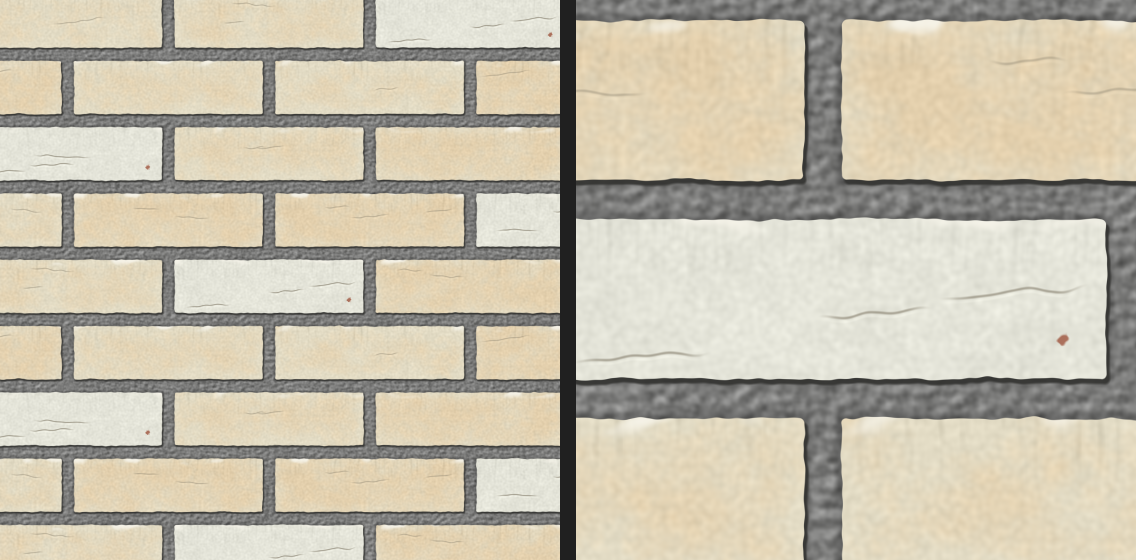
Left: the whole. Right: its middle third, enlarged.
This texture is drawn by a WebGL 2 fragment shader. Its source:

```glsl
#version 300 es
precision highp float;
uniform vec2 u_resolution;
out vec4 fragColor;

// Layout, in canvas units
const vec2 PITCH = vec2(0.3594, 0.1184);
const vec2 BRICK_HALF = vec2(0.1686, 0.0474);
const vec2 WALL_SHIFT = vec2(0.0586, -0.0742);
const float ROUNDING = 0.003;
const float RAGGED = 0.0022;
const vec2 SHADOW_OFFSET = vec2(0.0016, -0.0026);
// Surface detail
const int CRACKS = 3;
const float CRACK_WIDTH = 0.0011;
const float BRICK_GRAIN = 0.055;
const float MORTAR_GRAIN = 0.17;
const vec2 SPECK_POS = vec2(0.143, -0.024);
// Colours
const vec3 TAN = vec3(0.89, 0.812, 0.675);
const vec3 CREAM = vec3(0.89, 0.862, 0.772);
const vec3 WHITE = vec3(0.895, 0.895, 0.85);
const vec3 CHIP = vec3(0.97, 0.96, 0.92);
const vec3 FISSURE = vec3(0.5, 0.47, 0.4);
const vec3 MORTAR = vec3(0.485, 0.485, 0.48);
const vec3 SHADOW = vec3(0.2, 0.2, 0.19);
const vec3 RUST = vec3(0.62, 0.33, 0.24);
// Warmth of each brick, one course per line; -1 marks a white brick
const mat4 WARMTH = mat4(
    0.35, 0.75, 0.8, -1.0,
    -1.0, 0.45, 0.7, 0.5,
    0.8, 0.4, 0.3, 0.85,
    0.35, -1.0, 0.75, 0.25);

vec2 hash2(vec2 p) {
    vec3 a = fract(p.xyx * vec3(0.1031, 0.1030, 0.0973));
    a += dot(a, a.yzx + 33.33);
    return fract((a.xx + a.yz) * a.zy);
}
float slope(vec2 cell, vec2 offset, vec2 f) {
    return dot(hash2(cell + offset) * 2.0 - 1.0, f - offset);
}
float gradientNoise(vec2 p) {
    vec2 i = floor(p), f = p - i;
    vec2 u = f * f * f * (f * (f * 6.0 - 15.0) + 10.0);
    float low = mix(slope(i, vec2(0, 0), f), slope(i, vec2(1, 0), f), u.x);
    float high = mix(slope(i, vec2(0, 1), f), slope(i, vec2(1, 1), f), u.x);
    return mix(low, high, u.y);
}
float fbm(vec2 p) {
    return gradientNoise(p) + 0.5 * gradientNoise(p * 2.1 + 17.0)
         + 0.25 * gradientNoise(p * 4.3 + 41.0);
}
float brickDistance(vec2 q, vec2 seed) {
    vec2 d = abs(q) - BRICK_HALF + ROUNDING;
    float box = length(max(d, 0.0)) + min(max(d.x, d.y), 0.0) - ROUNDING;
    return box + RAGGED * (gradientNoise(q * 38.0 + seed) + 0.7 * gradientNoise(q * 110.0 + seed));
}
// x: dark fissure, y: lit lip just below it
vec2 cracks(vec2 q, vec2 seed, float whiteness, float px) {
    vec2 sum = vec2(0.0);
    float w = CRACK_WIDTH + 0.5 * px;
    for (int i = 0; i < CRACKS; i++) {
        vec2 h = hash2(seed + float(i) * 7.3), k = hash2(seed + float(i) * 3.7 + 50.0);
        vec2 d = q - (h - 0.5) * vec2(0.25, 0.07);
        float reach = mix(0.015, 0.055, k.x);
        float bend = 0.22 * (k.y - 0.4) * d.x + 0.006 * gradientNoise(vec2(d.x * 45.0, k.x * 90.0));
        float strength = (1.0 - smoothstep(reach * 0.5, reach, abs(d.x)))
                       * mix(0.45 * step(0.45, h.y), 0.75, whiteness);
        vec2 off = abs(d.y - bend + vec2(0.0, 1.6 * w));
        sum += strength * (1.0 - smoothstep(0.0, w, off));
    }
    return min(sum, 1.0);
}
vec3 mortarColor(vec2 p) {
    // Relief lit from the upper left
    vec2 g = p * vec2(120.0, 160.0);
    float relief = gradientNoise(g) - gradientNoise(g + vec2(-0.4, 0.5));
    float grain = gradientNoise(p * 250.0 + 9.0);
    return MORTAR + MORTAR_GRAIN * (relief + 0.6 * grain) + 0.05 * gradientNoise(p * 22.0);
}
vec3 brickColor(vec2 q, vec2 seed, float warmth, float dist, float px) {
    float whiteness = step(warmth, -0.5);
    float mottle = fbm(q * vec2(16.0, 22.0) + seed), blotch = fbm(q * 65.0 + seed);
    float paleRim = smoothstep(-0.022, 0.0, dist);
    float tone = clamp(warmth + 0.7 * mottle + 0.45 * blotch - 0.35 * paleRim, 0.0, 1.0);
    vec3 col = mix(mix(CREAM, TAN, tone), WHITE + 0.025 * mottle, whiteness);
    // Fine grain and vertical drag marks hanging from the top edge
    col += BRICK_GRAIN * (gradientNoise(q * 210.0 + seed) + 0.6 * blotch);
    float streak = gradientNoise(q * vec2(190.0, 28.0) + seed);
    col -= 0.09 * max(streak, 0.0) * smoothstep(-0.01, 0.045, q.y);
    // Bright chips along the upper edge
    float chip = smoothstep(0.05, 0.35, gradientNoise(q * vec2(26.0, 55.0) + seed + 70.0));
    col = mix(col, CHIP, 0.9 * chip * smoothstep(0.034, 0.046, q.y));
    vec2 crack = cracks(q, seed, whiteness, px);
    col = mix(col + 0.04 * crack.y, FISSURE, 0.75 * crack.x);
    // Rust speck on white bricks
    float speck = length(q - SPECK_POS) + 0.0025 * gradientNoise(q * 300.0);
    return mix(col, RUST, 0.8 * whiteness * (1.0 - smoothstep(0.002, 0.0035 + px, speck)));
}
void main() {
    float px = 1.0 / u_resolution.y;
    vec2 p = gl_FragCoord.xy * px;
    // Running bond: alternate courses move by half a brick
    vec2 wall = p + WALL_SHIFT;
    int course = int(floor(wall.y / PITCH.y));
    wall.x += (course & 1) == 0 ? 0.5 * PITCH.x : 0.0;
    vec2 cell = floor(wall / PITCH);
    vec2 q = wall - (cell + 0.5) * PITCH;
    // Bricks recur every four courses; each eighth course is slid along
    ivec2 id = ivec2(int(cell.x) - (course + 1) / 8, course) & 3;
    vec2 seed = vec2(id) * vec2(13.7, 29.3) + 11.0;
    float dist = brickDistance(q, seed), shade = brickDistance(q - SHADOW_OFFSET, seed);
    vec3 col = mortarColor(p) * (0.78 + 0.22 * smoothstep(0.0, 0.006, dist));
    col = mix(col, SHADOW, 0.9 * (1.0 - smoothstep(-px, 0.0008 + px, shade)));
    vec3 face = brickColor(q, seed, WARMTH[id.y][id.x], dist, px);
    col = mix(face, col, smoothstep(-0.8 * px, 0.8 * px, dist));
    fragColor = vec4(clamp(col, 0.0, 1.0), 1.0);
}
```
